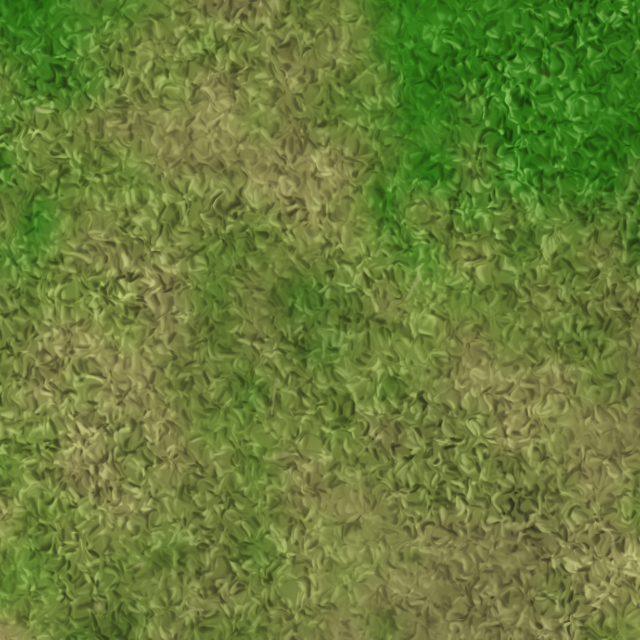
A Shadertoy shader for this texture:

```glsl
const vec3 DRY = vec3(0.505, 0.495, 0.285);
const vec3 MEADOW = vec3(0.415, 0.485, 0.205);
const vec3 LUSH = vec3(0.18, 0.44, 0.08);
const vec3 STRAW = vec3(0.66, 0.65, 0.43);
const vec3 SOIL = vec3(0.21, 0.24, 0.09);

const int BLADE_LAYERS = 6;
const float BLADE_CELLS = 46.0;   // blade cells across the canvas
const float BLADE_REACH = 0.72;   // half length, in cells
const float BLADE_WIDTH = 0.19;   // half width, in cells
const float BLADE_BEND = 0.7;
const float BLADE_CONTRAST = 0.34;
const float PATCH_SCALE = 3.2;
const float CLUMP_SCALE = 24.0;
const float CLUMP_CONTRAST = 0.30;
const float WARP = 0.011;
const int STRAW_COUNT = 7;
const int SPOT_COUNT = 14;

vec3 hash3(vec2 p) {
    vec3 q = fract(vec3(p.xyx) * vec3(0.1031, 0.1030, 0.0973));
    q += dot(q, q.yxz + 33.33);
    return fract((q.xxy + q.yzz) * q.zyx);
}

float noise(vec2 p) {
    vec2 i = floor(p), f = fract(p);
    f = f * f * (3.0 - 2.0 * f);
    return mix(mix(hash3(i).x, hash3(i + vec2(1, 0)).x, f.x),
               mix(hash3(i + vec2(0, 1)).x, hash3(i + vec2(1, 1)).x, f.x), f.y);
}

float fbm(vec2 p) {
    float sum = 0.0, weight = 0.5;
    for (int i = 0; i < 4; i++) {
        sum += weight * noise(p);
        p = mat2(1.6, 1.2, -1.2, 1.6) * p + 7.3;
        weight *= 0.5;
    }
    return sum / 0.9375;
}

// Distance to a segment
float segment(vec2 p, vec2 a, vec2 b) {
    vec2 ab = b - a;
    return length(p - a - ab * clamp(dot(p - a, ab) / dot(ab, ab), 0.0, 1.0));
}

// Overlapping curved blades: light on one flank, shaded on the other
float bladeTone(vec2 p) {
    float tone = 0.0;
    for (int layer = 0; layer < BLADE_LAYERS; layer++) {
        vec2 shift = vec2(0.37, 0.61) * float(layer);
        vec2 g = p * BLADE_CELLS + shift;
        vec2 home = floor(g);
        for (int k = 0; k < 9; k++) {
            vec2 cell = home + vec2(k % 3 - 1, k / 3 - 1);
            vec3 place = hash3(cell + 91.0 * float(layer));
            vec3 look = hash3(cell + 47.0 + 91.0 * float(layer));
            vec2 d = g - cell - place.xy;
            float lean = place.z < 0.6 ? 2.2 : 1.0;
            float angle = lean + 1.6 * (look.x - 0.5);
            float c = cos(angle), s = sin(angle);
            vec2 q = vec2(c * d.x + s * d.y, c * d.y - s * d.x);
            q.y += BLADE_BEND * (2.0 * look.y - 1.0) * q.x * q.x;
            float size = mix(0.55, 1.0, fract(look.y * 7.0));
            float along = q.x / (BLADE_REACH * size);
            float across = q.y / (BLADE_WIDTH * (1.0 - 0.6 * min(along * along, 1.0)));
            float mask = (1.0 - smoothstep(0.2, 1.45, abs(across)))
                       * (1.0 - smoothstep(0.35, 1.0, abs(along)));
            float shade = 2.1 * (look.z - 0.5) + 0.4 * clamp(across, -1.0, 1.0);
            tone = mix(tone, shade, 0.85 * mask);
        }
    }
    return tone;
}

// Broad patches from dry turf below to lush growth above
vec3 turfColor(vec2 p) {
    float growth = 0.42 + 1.65 * (fbm(p * PATCH_SCALE + 4.7) - 0.5);
    growth += 0.5 * (p.y - 0.5) + 0.45 * (noise(p * 15.0) - 0.5);
    growth += 0.4 * (1.0 - smoothstep(0.0, 0.36, distance(p, vec2(1.0, 0.93))));
    growth += 0.4 * (1.0 - smoothstep(0.0, 0.26, distance(p, vec2(0.0, 0.48))));
    vec3 color = mix(DRY, MEADOW, smoothstep(0.05, 0.5, growth));
    return mix(color, LUSH, smoothstep(0.4, 1.05, growth));
}

void mainImage(out vec4 fragColor, in vec2 fragCoord) {
    vec2 p = fragCoord / iResolution.y;
    vec2 warped = p + WARP * (vec2(noise(p * 50.0), noise(p * 50.0 + 31.0)) - 0.5);

    // Blades over turf, with softer and crisper areas
    float contrast = BLADE_CONTRAST * mix(0.6, 1.3, noise(p * 9.0 + 13.0));
    float tone = contrast * bladeTone(warped);
    tone += CLUMP_CONTRAST * (fbm(warped * CLUMP_SCALE + 70.0) - 0.5);
    vec3 color = turfColor(p);
    color *= 1.0 + 1.2 * min(tone, 0.0);
    color = mix(color, STRAW, 0.22 * smoothstep(0.08, 0.4, tone));
    color += 0.42 * max(tone, 0.0) * vec3(0.95, 1.05, 0.8);
    color *= 0.93 + 0.18 * noise(p * 6.0 + 50.0);

    // Stray dry stalks
    for (int i = 0; i < STRAW_COUNT; i++) {
        vec3 h = hash3(vec2(float(i) + 3.0, 17.0));
        float angle = 6.2832 * h.z;
        vec2 start = vec2(h.x, 0.7 * h.y);
        vec2 tip = start + mix(0.03, 0.08, h.x) * vec2(cos(angle), sin(angle));
        float stalk = 1.0 - smoothstep(0.0008, 0.004, segment(warped, start, tip));
        color = mix(color, STRAW, 0.5 * stalk);
    }

    // Small shaded hollows and pale flecks
    for (int i = 0; i < SPOT_COUNT; i++) {
        vec3 h = hash3(vec2(float(i) + 61.0, 29.0));
        vec2 d = (warped - h.xy) * vec2(0.7, 1.2);
        float spot = 1.0 - smoothstep(0.001, mix(0.005, 0.012, h.z), length(d));
        color = mix(color, i % 4 == 0 ? STRAW : SOIL, 0.6 * spot);
    }

    fragColor = vec4(clamp(color, 0.0, 1.0), 1.0);
}
```
